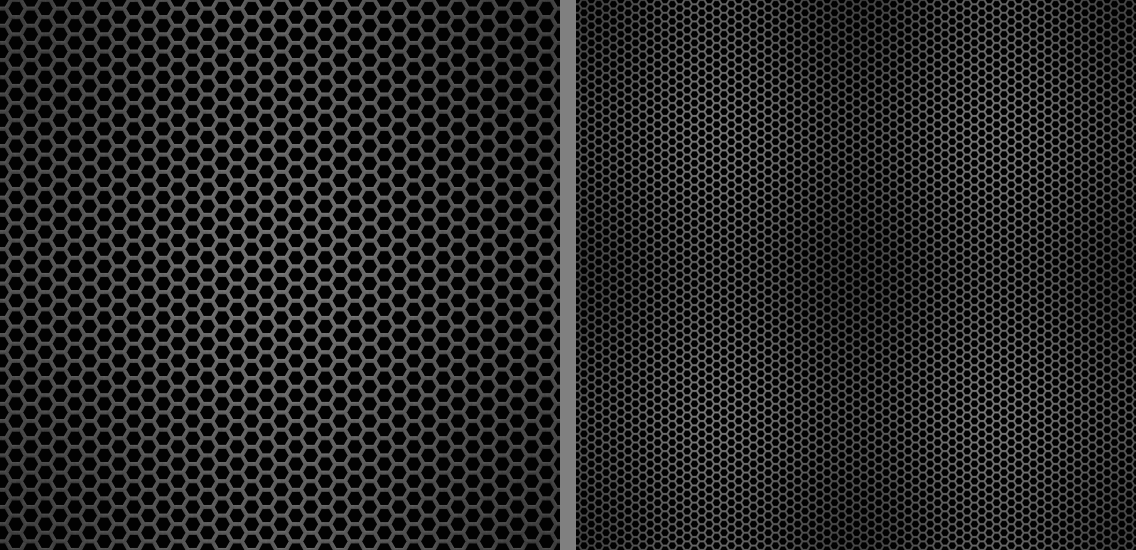
Left, the tile; right, the same tile 2 across and 2 down.
Reproduce this pattern procedurally as a Shadertoy shader.

```glsl
const vec2 REPEATS = vec2(19.0, 32.0);      // whole lattice periods, each holding two holes
const vec2 LATTICE = vec2(1.7320508, 1.0);  // period size, in units of the vertical pitch
const vec2 OFFSET = vec2(-0.04, 0.0);       // lattice shift
const float HOLE_APOTHEM = 0.38;            // 0.5 would leave no metal
const float LIP_WIDTH = 0.09;
const float LIP_RELIEF = 0.05;
const float EDGE_LEVEL = 0.25;              // metal brightness in the corners
const vec2 GLOW = vec2(0.115, 0.07);        // brightness gained toward the middle
const float GRAIN = 0.022;
const vec3 HOLE_COLOUR = vec3(0.008);
const float TAU = 6.2831853;

// Vector from the nearest hole centre of the staggered lattice
vec2 hexLocal(vec2 p) {
    vec2 a = p - LATTICE * round(p / LATTICE);
    vec2 shifted = p - 0.5 * LATTICE;
    vec2 b = shifted - LATTICE * round(shifted / LATTICE);
    return dot(a, a) < dot(b, b) ? a : b;
}

// Hexagonal radius with flat top and bottom: 0.5 on the cell border
float hexRadius(vec2 q) {
    q = abs(q);
    return max(q.y, dot(q, vec2(0.8660254, 0.5)));
}

// Layered sines with whole frequencies, so the grain wraps
float grain(vec2 uv) {
    vec2 t = TAU * uv;
    float broad = sin(dot(t, vec2(23.0, 41.0)) + 2.0 * sin(dot(t, vec2(17.0, -13.0))));
    float medium = sin(dot(t, vec2(-71.0, 59.0)) + 2.0 * sin(dot(t, vec2(31.0, 47.0))));
    float fine = sin(dot(t, vec2(113.0, 97.0)) + 3.0 * sin(dot(t, vec2(-67.0, 83.0))));
    return (broad + medium + fine) / 3.0;
}

void mainImage(out vec4 fragColor, in vec2 fragCoord) {
    vec2 uv = fragCoord / iResolution.xy;
    vec2 q = hexLocal((uv * REPEATS + OFFSET) * LATTICE);
    float rim = hexRadius(q) - HOLE_APOTHEM;
    float pixel = REPEATS.y / iResolution.y;

    // Soft light on the middle, falling off to all four borders
    vec2 centred = 0.5 - 0.5 * cos(TAU * uv);
    float level = EDGE_LEVEL + dot(GLOW, centred);

    // Lips facing up catch light, lips facing down fall into shade
    float lip = 1.0 - smoothstep(0.0, LIP_WIDTH + pixel * 0.5, rim);
    level -= LIP_RELIEF * lip * q.y / HOLE_APOTHEM;
    level += GRAIN * grain(uv);

    float metal = smoothstep(-0.6 * pixel, 0.6 * pixel, rim);
    fragColor = vec4(mix(HOLE_COLOUR, vec3(level), metal), 1.0);
}
```
